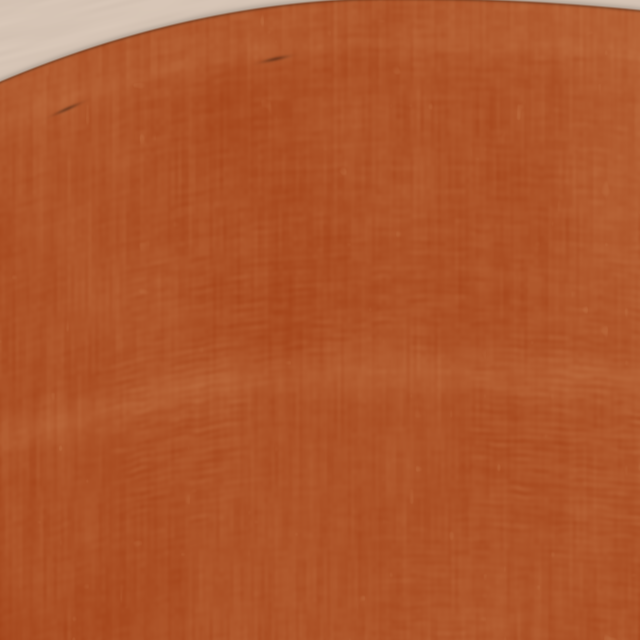
A WebGL 1 fragment shader for this texture:

```glsl
precision highp float;
// Rust-orange woven cloth with a curved hem against a pale wall.
uniform vec2 u_resolution;

float hash(vec2 p) {
  return fract(sin(dot(p, vec2(127.1, 311.7))) * 43758.5453);
}

float noise(vec2 p) {
  vec2 cell = floor(p);
  vec2 f = fract(p);
  f = f * f * (3.0 - 2.0 * f);
  float low = mix(hash(cell), hash(cell + vec2(1.0, 0.0)), f.x);
  float high = mix(hash(cell + vec2(0.0, 1.0)), hash(cell + 1.0), f.x);
  return mix(low, high, f.y);
}

float fbm(vec2 p) {
  float sum = 0.0;
  float weight = 0.5;
  for (int i = 0; i < 4; i++) {
    sum += weight * noise(p);
    p = p * 2.03 + 17.3;
    weight *= 0.5;
  }
  return sum / 0.9375;
}

// Soft bump of the given width around zero.
float bump(float x, float width) {
  return exp(-x * x / (width * width));
}

// Depth of the cloth edge below the top of the canvas.
float hemCurve(float x) {
  float side = 0.62 - x;
  return side * side * (side > 0.0 ? 0.34 : 0.13) - 0.003;
}

// Fine upright threads crossed by tilted weft ridges, in patches.
float weave(vec2 uv, float weftDepth) {
  float patches = smoothstep(0.3, 0.7, noise(uv * vec2(5.0, 4.0) + 3.7));
  float lower = smoothstep(0.25, 0.6, weftDepth);
  float warp = noise(vec2(uv.x * 185.0, uv.y * 11.0)) - 0.5;
  warp += 0.6 * (noise(vec2(uv.x * 80.0 + 9.0, uv.y * 5.0)) - 0.5);
  float wobble = 0.004 * noise(uv * vec2(45.0, 30.0));
  float weft = noise(vec2(uv.x * 32.0, (weftDepth + wobble) * 135.0)) - 0.5;
  float ridges = sin(6.2832 * 88.0 * (weftDepth + wobble));
  ridges *= noise(uv * vec2(40.0, 22.0) + 31.0);
  float grain = noise(uv * vec2(130.0, 110.0)) - 0.5;
  return warp * mix(0.21, 0.13, patches * lower)
       + weft * (0.10 + 0.16 * patches * (0.4 + 0.6 * lower))
       + ridges * 0.07 * patches * lower + grain * 0.10;
}

void main() {
  vec2 uv = gl_FragCoord.xy / u_resolution;
  float curve = hemCurve(uv.x);
  float depth = 1.0 - uv.y - curve;
  float weftDepth = 1.0 - uv.y - 0.75 * curve;

  // Broad shading: worn hem, pale fold and soft mottling.
  float tone = 0.31 + 0.38 * (fbm(uv * vec2(5.0, 4.0) + 8.0) - 0.5);
  tone += 0.20 * (1.0 - smoothstep(0.045, 0.125, depth));
  tone += 0.10 * bump(depth - 0.068, 0.012);
  float fold = weftDepth - 0.587 + 0.012 * (noise(vec2(uv.x * 6.0, 2.0)) - 0.5);
  tone += 0.25 * bump(fold, 0.032);
  tone += 0.12 * smoothstep(0.6, 1.0, uv.x) * smoothstep(0.2, 0.7, uv.y);
  tone += weave(uv, weftDepth);

  // Sparse pale slubs.
  float slub = noise(uv * vec2(95.0, 60.0) + 51.0) * noise(uv * 37.0 + 5.0);
  tone += 0.25 * smoothstep(0.68, 0.9, slub);

  vec3 cloth = mix(vec3(0.645, 0.27, 0.105), vec3(0.75, 0.44, 0.26), tone);

  // Two short dark creases along the hem seam.
  for (int i = 0; i < 2; i++) {
    float along = uv.x - 0.105 - 0.325 * float(i);
    float crease = bump(along, 0.018) * bump(depth - 0.083 + along * 0.08, 0.0032);
    cloth *= 1.0 - 0.32 * crease;
  }

  // Dark rim where the cloth turns away.
  cloth *= 1.0 - 0.28 * bump(depth, 0.0035);

  // Pale wall with faint slanted streaks.
  float streak = noise(vec2(uv.x * 12.0, (uv.y - uv.x * 0.25) * 130.0)) - 0.5;
  vec3 wall = vec3(0.84, 0.77, 0.71) + 0.025 * streak;
  wall *= 1.0 - 0.14 * bump(depth, 0.006);

  float soft = 0.0012 + 0.7 / u_resolution.y;
  vec3 color = mix(wall, cloth, smoothstep(-soft, soft, depth));
  gl_FragColor = vec4(color, 1.0);
}
```
